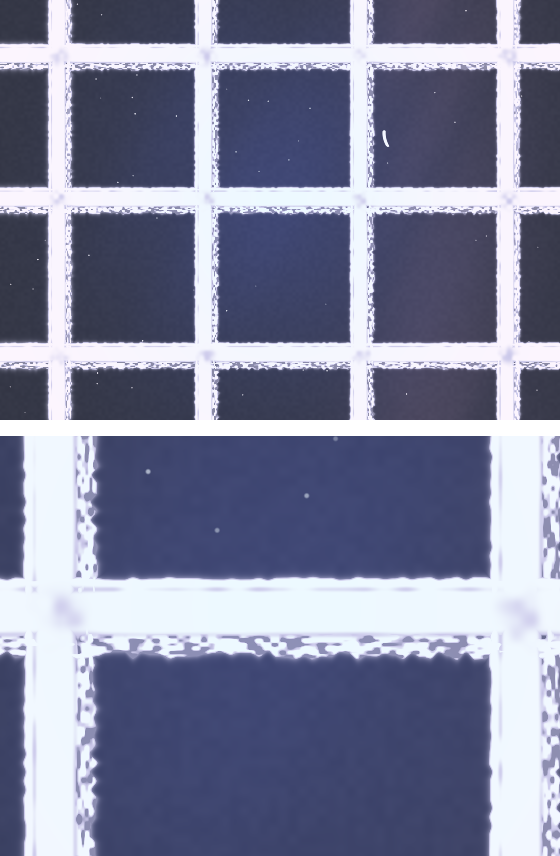
Top: the whole. Bottom: its middle third, enlarged.
This pattern is drawn by a WebGL 2 fragment shader. Its source:

```glsl
#version 300 es
precision highp float;
// A bright, frosted grid of scribed lines over dark blue glass, lit from behind.
// Each line is a distance band with a clean core and one ragged, lacy side;
// noise wears the edges, and hashed specks and hazy streaks dust the panes.

#define PITCH 0.356
#define FIRST_LINE vec2(0.1425, 0.153)
#define DRIFT vec2(-0.008, 0.014)
#define HALF_WIDTH vec2(0.0275, 0.0305)
#define RAGGED 0.007
#define LACE_DEPTH 0.85
#define SPECK_CELL 0.05
#define SPECK_CHANCE 0.14

uniform vec2 u_resolution;
out vec4 fragColor;

const vec3 DARK_GLASS = vec3(0.205, 0.215, 0.27);
const vec3 BLUE_GLASS = vec3(0.25, 0.28, 0.455);
const vec3 MAUVE_GLASS = vec3(0.29, 0.275, 0.365);
const vec3 LAVENDER = vec3(0.80, 0.79, 0.92);
const vec3 WARM_WHITE = vec3(0.99, 0.96, 0.995);
const vec3 COOL_WHITE = vec3(0.93, 0.975, 1.0);

float hash(vec2 p) {
  return fract(sin(dot(p, vec2(12.9898, 78.233))) * 43758.5453);
}

float noise(vec2 p) {
  vec2 i = floor(p), f = fract(p);
  f = f * f * (3.0 - 2.0 * f);
  return mix(mix(hash(i), hash(i + vec2(1, 0)), f.x),
             mix(hash(i + vec2(0, 1)), hash(i + vec2(1, 1)), f.x), f.y);
}

float bump(float x) { return exp(-x * x); }

// Brightness of one line; the lacy side lies at positive s
float scribedLine(float s, float along, float id, float halfWidth, float haze) {
  float pixel = 1.0 / u_resolution.y;
  float wear = mix(0.65, 1.0, hash(vec2(id, 7.0)));
  float jitter = noise(vec2(along * 140.0, id * 9.0)) - 0.5;
  float edge = halfWidth + jitter * (s > 0.0 ? RAGGED * wear : 0.0025);
  float cover = 1.0 - smoothstep(edge - pixel - 0.001, edge + pixel + 0.001, abs(s));

  // Lace, then a seam on either side of the core
  float u = s / halfWidth;
  float grain = noise(vec2(along * 160.0, s * 320.0 + id * 17.0));
  float level = 1.0 - LACE_DEPTH * wear * smoothstep(0.42, 0.56, u) * smoothstep(0.35, 0.8, grain);
  level -= 0.35 * bump((u - 0.46) / 0.09) * (0.5 + 0.5 * noise(vec2(along * 30.0, id)));
  level -= 0.4 * bump((u + 0.72) / 0.08) * noise(vec2(along * 60.0, id * 5.0));

  float halo = 0.32 * exp(-max(abs(s) - edge, 0.0) / haze);
  return max(cover * level, halo);
}

// Dark glass with a blue glow in the middle and mauve streaks to the right
vec3 glass(vec2 p, float glow) {
  float diagonal = p.x * 0.87 - p.y * 0.5;
  float streaks = noise(vec2(diagonal * 13.0, 3.0)) * smoothstep(0.75, 1.0, p.x);
  vec3 col = mix(DARK_GLASS, MAUVE_GLASS, smoothstep(0.55, 0.95, p.x) * bump((p.x - 1.0) / 0.27) * 0.6);
  col = mix(col, BLUE_GLASS, glow * (0.85 + 0.2 * noise(vec2(diagonal * 9.0, 8.0))));
  col += vec3(0.055, 0.035, 0.04) * streaks * bump((p.x - 1.02) / 0.2);
  return col + 0.018 * (noise(p * 130.0) - 0.5);
}

// Scattered dust, one possible grain per cell
float specks(vec2 p) {
  vec2 cell = floor(p / SPECK_CELL);
  vec2 centre = 0.15 + 0.7 * vec2(hash(cell + 3.1), hash(cell + 8.7));
  float d = length(fract(p / SPECK_CELL) - centre) * SPECK_CELL;
  float shine = step(hash(cell + 21.3), SPECK_CHANCE) * mix(0.2, 0.9, hash(cell + 5.9));
  return shine * (1.0 - smoothstep(0.0008, 0.0028, d));
}

// One short curved fibre lying on a pane
float fibre(vec2 p) {
  vec2 q = p - vec2(0.916, 0.670);
  q.x += 0.24 * q.y - 9.0 * q.y * q.y;
  float d = length(vec2(q.x, max(abs(q.y) - 0.016, 0.0)));
  return 1.0 - smoothstep(0.0025, 0.0052, d);
}

void main() {
  vec2 p = gl_FragCoord.xy / u_resolution.y;

  // Nearest line in each direction, with slightly uneven spacing
  vec2 index = floor((p - FIRST_LINE) / PITCH + 0.5);
  vec2 drift = DRIFT * sin(index * vec2(2.0944, 1.5708));
  vec2 offset = p - FIRST_LINE - PITCH * index - drift;

  float glow = bump(length((p - vec2(0.67, 0.53)) / vec2(0.40, 0.48)));
  float haze = 0.0035 + 0.004 * smoothstep(0.45, 0.0, p.x);
  float upright = scribedLine(offset.x, p.y, index.x + 2.0, HALF_WIDTH.x, haze);
  float level = scribedLine(-offset.y, p.x, index.y + 12.0, HALF_WIDTH.y, haze);
  float light = max(upright, level);

  // Cloudy smudge where lines cross
  float crossing = bump(length(offset) / 0.024);
  light -= crossing * (0.08 + 0.38 * noise(p * 75.0));

  // Panes first, then dust and the grid on top
  vec3 white = mix(WARM_WHITE, COOL_WHITE, glow);
  vec3 col = glass(p, glow);
  col = mix(col, white, max(specks(p), fibre(p)));
  col = mix(col, LAVENDER, smoothstep(0.0, 0.6, light));
  col = mix(col, white, smoothstep(0.55, 0.95, light));
  fragColor = vec4(col, 1.0);
}
```
